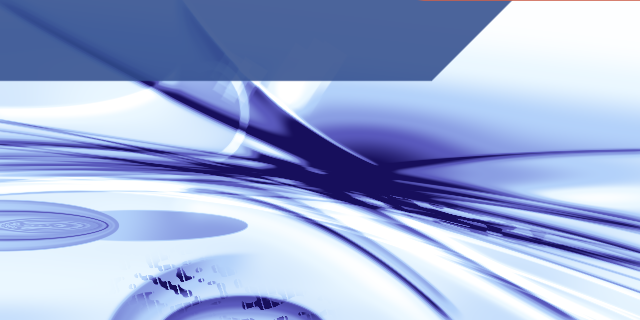
This background is drawn by a Shadertoy shader. Its source:

```glsl
// Abstract indigo light ribbons meeting in a dark knot, under a slanted blue banner.

const vec3 INK    = vec3(.09, .06, .36);
const vec3 INDIGO = vec3(.35, .35, .74);
const vec3 PERI   = vec3(.54, .62, .89);
const vec3 SKY    = vec3(.70, .82, .98);
const vec3 ICE    = vec3(.92, .97, 1.);
const vec3 BANNER = vec3(.19, .30, .55);
const vec3 EMBER  = vec3(.80, .38, .30);
const float BANNER_ALPHA = .87;
const vec2 BANNER_CORNER = vec2(1.349, .747);
const vec2 KNOT = vec2(1.12, .5);
const int RIBBONS = 26;
const int SHARDS = 7;

float hash(vec2 p) {
    vec3 q = fract(p.xyx * vec3(.1031, .1030, .0973));
    q += dot(q, q.yzx + 33.33);
    return fract((q.x + q.y) * q.z);
}

float noise(vec2 p) {
    vec2 i = floor(p), f = fract(p);
    f = f * f * (3. - 2. * f);
    return mix(mix(hash(i), hash(i + vec2(1, 0)), f.x),
               mix(hash(i + vec2(0, 1)), hash(i + vec2(1, 1)), f.x), f.y);
}

// Quadratic curve from left to right: x = height above it, y = parameter
vec2 curve(vec2 p, vec2 a, vec2 b, vec2 c) {
    vec2 k = a - 2. * b + c, l = 2. * (b - a);
    float root = sqrt(max(l.x * l.x - 4. * k.x * (a.x - p.x), 1e-4));
    float t = 2. * (p.x - a.x) / (l.x + root);
    float slope = (l.y + 2. * k.y * t) / root;
    return vec2((p.y - a.y - t * (l.y + k.y * t)) / sqrt(1. + slope * slope), t);
}

float bell(float x) { return exp(-x * x); }
float glow(vec2 p, vec2 centre, vec2 size) { return bell(length((p - centre) / size)); }
float fill(float d, float soft) { return 1. - smoothstep(-soft, soft, d); }

// Soft line with a width for each side and faded ends
float stroke(vec2 c, float above, float below) {
    return bell(c.x / (c.x > 0. ? above : below)) * smoothstep(0., .12, c.y) * fill(c.y - .94, .06);
}

float ellipse(vec2 p, vec2 centre, vec2 radius) {
    vec2 q = (p - centre) / radius;
    float k = length(q);
    return k * (k - 1.) / max(length(q / radius), 1e-3);
}

vec3 palette(float t) {
    vec3 c = mix(INK, INDIGO, smoothstep(0., .28, t));
    c = mix(c, PERI, smoothstep(.28, .48, t));
    c = mix(c, SKY, smoothstep(.48, .7, t));
    c = mix(c, ICE, smoothstep(.7, .9, t));
    return mix(c, vec3(1), smoothstep(.9, 1.05, t));
}

void mainImage(out vec4 fragColor, in vec2 fragCoord) {
    vec2 p = fragCoord / iResolution.xy * vec2(2, 1);

    // Main curves
    vec2 sweep = curve(p, vec2(-.15, 1.08), vec2(.9, .45), vec2(1.25, .445));
    vec2 horizon = curve(p, vec2(.95, .435), vec2(1.4, .53), vec2(2.15, .53));
    vec2 steep = curve(p, vec2(.53, 1.05), vec2(.83, .6), vec2(1.25, .44));
    vec2 stream = curve(p, vec2(.8, .53), vec2(1.3, .3), vec2(2.2, .14));
    vec2 slash = curve(p, vec2(.72, .56), vec2(1.22, .34), vec2(1.9, -.06));
    vec2 arch = curve(p, vec2(.52, .41), vec2(1, .42), vec2(1.46, -.05));

    // Sky and ground, split by the ridge
    float ridge = mix(sweep.x, horizon.x, smoothstep(1.02, 1.18, p.x));
    float sky = mix(.6, 1.02, smoothstep(.5, .95, p.y + .12 * (p.x - 1.5))) - .12 * fill(steep.x, .01);
    float ground = .78 + .12 * noise(p * vec2(2.5, 9));
    float tone = mix(ground, sky, smoothstep(-.004, .004, ridge));
    tone -= .48 * glow(p, KNOT, vec2(.34, .13));
    tone -= .22 * glow(p, vec2(1.55, .45), vec2(.5, .07));
    tone += .25 * glow(p, vec2(1.85, .385), vec2(.28, .035));

    // Bright loop and purple lenses on the left
    tone += .25 * stroke(curve(p, vec2(-.1, .66), vec2(.45, .63), vec2(.57, .8)), .008, .035);
    float disc = ellipse(p, vec2(0, .295), vec2(.372, .08));
    float lens = ellipse(p, vec2(.43, .295), vec2(.345, .048));
    tone -= .38 * fill(lens, .004) * smoothstep(.05, .7, p.x);
    tone = mix(tone, .52 + .22 * noise(vec2(p.x * 3., disc * 130.)) - .4 * p.x, fill(disc, .003));
    tone -= .3 * bell((disc + .035) / .004);

    // Fan of fine ribbons through the knot
    for (int i = 0; i < RIBBONS; i++) {
        float h = hash(vec2(i, 3)), g = hash(vec2(i, 11)), s = hash(vec2(i, 23));
        vec2 c = curve(p, vec2(-.25, mix(.36, .68, h)), vec2(.92, .47 + .1 * g), vec2(2.25, mix(.26, -.3, s)));
        tone += (s > .5 ? .18 : -.24) * stroke(c, mix(.003, .02, g * g), .003);
    }

    // Pale dome, dark dome and broken flecks
    tone += .16 * stroke(arch + vec2(.055, 0), .03, .05);
    float dome = ellipse(p, vec2(.76, -.06), vec2(.27, .13));
    float halo = ellipse(p, vec2(.8, -.1), vec2(.47, .3));
    tone -= .42 * bell(halo / (halo > 0. ? .012 : .075)) * fill(p.x - .65, .2);
    tone -= .6 * bell(dome / (dome > 0. ? .008 : .055));
    vec2 cell = vec2(p.x + .3 * p.y, p.y - .25 * p.x) * vec2(36, 60);
    float flecks = smoothstep(.5, .62, noise(cell)) * smoothstep(.1, .25, fract(cell.x));
    tone -= .75 * flecks * (glow(p, vec2(.56, .11), vec2(.1, .045)) + glow(p, vec2(.84, .03), vec2(.09, .03)));

    // Glass shards and a ring above the knot
    for (int i = 0; i < SHARDS; i++) {
        float h = hash(vec2(i, 41)), g = hash(vec2(i, 57));
        vec2 q = mat2(.85, .53, -.53, .85) * (p - mix(vec2(.72, .6), vec2(1.06, .78), vec2(h, g)));
        vec2 e = abs(q) - vec2(.012 + .035 * g, .05 + .08 * h);
        tone += .17 * fill(max(e.x, e.y), .004) * smoothstep(-.15, .12, q.y) * step(0., ridge);
    }
    tone += .4 * glow(p, vec2(.9, .7), vec2(.06, .07));
    float ring = abs(ellipse(p, vec2(.66, .65), vec2(.105, .145))) - .014;
    tone += .24 * fill(ring, .004) * smoothstep(.6, .76, p.x);

    // Dark ribbons with bright edges
    tone += .3 * stroke(slash - vec2(.024, 0), .01, .012) + .28 * stroke(slash + vec2(.045, 0), .012, .025);
    tone -= .55 * stroke(slash, .006, .018) + .5 * stroke(stream, .01, .014);
    tone -= .75 * stroke(arch, .006, .013) + .3 * stroke(arch - vec2(.035, 0), .006, .02);
    float spray = smoothstep(.45, .65, noise(vec2(p.x * 22., stream.x * 150.)));
    tone -= .7 * spray * stroke(stream, .03, .02) * glow(p, vec2(1.4, .31), vec2(.28, .12));
    tone -= .45 * stroke(steep, .006, .045) - .35 * stroke(steep - vec2(.012, 0), .006, .004);
    tone -= .6 * stroke(sweep, .028, .012) + .42 * stroke(horizon, .006, .014);
    vec3 color = palette(clamp(tone, 0., 1.05));

    // Slanted banner and thin warm line
    vec2 edge = p - BANNER_CORNER;
    color = mix(color, BANNER, BANNER_ALPHA * fill(max((edge.x - edge.y) * .707, -edge.y), 1. / iResolution.y));
    color = mix(color, EMBER, .8 * smoothstep(.9955, .998, p.y) * smoothstep(1.3, 1.33, p.x));
    fragColor = vec4(color, 1);
}
```
